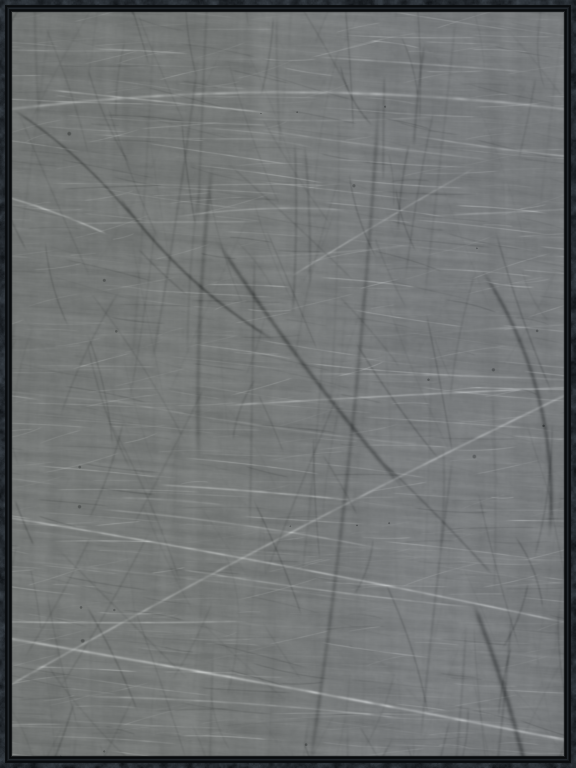
This texture is drawn by a Shadertoy shader. Its source:

```glsl
vec2 hash2(vec2 p) {
    vec3 q = fract(vec3(p.xyx) * vec3(0.1031, 0.1030, 0.0973));
    q += dot(q, q.yzx + 33.33);
    return fract((q.xx + q.yz) * q.zy);
}

float noise(vec2 p) {
    vec2 cell = floor(p), f = fract(p);
    f = f * f * (3.0 - 2.0 * f);
    float low = mix(hash2(cell).x, hash2(cell + vec2(1, 0)).x, f.x);
    float high = mix(hash2(cell + vec2(0, 1)).x, hash2(cell + vec2(1, 1)).x, f.x);
    return mix(low, high, f.y);
}

// Signed fractal noise, roughly -0.5 to 0.5
float fbm(vec2 p) {
    float sum = 0.0, gain = 0.5;
    for (int i = 0; i < 4; i++) {
        sum += gain * (noise(p) - 0.5);
        p = p * 2.03 + 17.1;
        gain *= 0.55;
    }
    return sum;
}

// Soft, tapered line from a to b, bowed sideways by bend
float stroke(vec2 p, vec2 a, vec2 b, float bend, float width) {
    vec2 axis = b - a;
    float len = length(axis);
    vec2 dir = axis / len;
    float t = dot(p - a, dir) / len;
    float side = dot(p - a, vec2(-dir.y, dir.x)) - bend * 4.0 * t * (1.0 - t);
    float taper = smoothstep(0.0, 0.12, t) * (1.0 - smoothstep(0.88, 1.0, t));
    return exp(-side * side / (width * width)) * taper;
}

// One random stroke per cell of a grid turned by angle
float scatter(vec2 p, float angle, vec2 cell, float wobble, float width, float seed) {
    vec2 dir = vec2(cos(angle), sin(angle));
    vec2 q = vec2(dot(p, dir), dot(p, vec2(-dir.y, dir.x)));
    vec2 home = floor(q / cell);
    float sum = 0.0;
    for (int y = -1; y <= 1; y++)
    for (int x = -1; x <= 1; x++) {
        vec2 id = home + vec2(x, y);
        vec2 place = hash2(id + seed), shape = hash2(id + seed + 71.7);
        vec2 centre = (id + place) * cell;
        vec2 reach = cell.x * mix(0.2, 0.75, shape.x) * vec2(1.0, (shape.y - 0.5) * wobble);
        float strength = pow(hash2(id + seed + 143.1).x, 2.5);
        float bend = (place.x - 0.5) * 0.25 * cell.y;
        sum += strength * stroke(q, centre - reach, centre + reach, bend, width);
    }
    return sum;
}

// Sparse round pits
float specks(vec2 p, float size) {
    vec2 id = floor(p / size);
    vec2 rnd = hash2(id + 311.0);
    float d = length(p - (id + 0.2 + 0.6 * rnd) * size);
    float radius = mix(0.002, 0.005, rnd.y);
    return step(0.9, hash2(id + 57.0).y) * (1.0 - smoothstep(0.3 * radius, radius, d));
}

float lightScratches(vec2 p) {
    float fine = 0.10 * scatter(p, -0.08, vec2(0.20, 0.022), 0.16, 0.0014, 11.0)
               + 0.13 * scatter(p, -0.03, vec2(0.45, 0.075), 0.22, 0.0019, 23.0)
               + 0.06 * scatter(p, 0.12, vec2(0.10, 0.026), 0.40, 0.0013, 37.0);
    float bold = 0.20 * stroke(p, vec2(-0.05, 0.236), vec2(1.05, 0.035), 0.004, 0.0026)
               + 0.14 * stroke(p, vec2(-0.05, 0.445), vec2(1.05, 0.238), 0.008, 0.0022)
               + 0.11 * stroke(p, vec2(-0.06, 0.100), vec2(1.06, 0.685), 0.012, 0.0025)
               + 0.14 * stroke(p, vec2(-0.05, 1.135), vec2(1.05, 1.135), 0.038, 0.0028)
               + 0.12 * stroke(p, vec2(0.37, 0.628), vec2(1.05, 0.663), 0.002, 0.0020)
               + 0.14 * stroke(p, vec2(0.27, 0.492), vec2(0.62, 0.464), 0.002, 0.0020)
               + 0.14 * stroke(p, vec2(-0.02, 1.000), vec2(0.19, 0.925), 0.005, 0.0022)
               + 0.08 * stroke(p, vec2(0.50, 0.850), vec2(0.83, 1.045), 0.002, 0.0022);
    return (fine + bold) * mix(0.45, 1.3, noise(p * vec2(55.0, 30.0)));
}

float darkScratches(vec2 p) {
    float fine = 0.055 * scatter(p, 1.52, vec2(0.45, 0.048), 0.20, 0.0030, 41.0)
               + 0.060 * scatter(p, -1.0, vec2(0.22, 0.080), 0.60, 0.0024, 53.0)
               + 0.050 * scatter(p, 1.25, vec2(0.25, 0.070), 0.45, 0.0026, 67.0)
               + 0.050 * scatter(p, -1.35, vec2(0.20, 0.060), 0.40, 0.0022, 83.0)
               + 0.045 * scatter(p, -0.12, vec2(0.12, 0.028), 0.35, 0.0016, 97.0);
    float bold = 0.12 * stroke(p, vec2(0.37, 0.925), vec2(0.71, 0.475), -0.010, 0.0042)
               + 0.06 * stroke(p, vec2(0.66, 0.535), vec2(0.86, 0.330), 0.003, 0.0028)
               + 0.09 * stroke(p, vec2(0.02, 1.145), vec2(0.235, 0.950), 0.012, 0.0028)
               + 0.11 * stroke(p, vec2(0.20, 1.000), vec2(0.48, 0.740), -0.020, 0.0032)
               + 0.12 * stroke(p, vec2(0.83, 0.875), vec2(0.953, 0.390), 0.045, 0.0042)
               + 0.13 * stroke(p, vec2(0.82, 0.290), vec2(0.915, -0.010), 0.006, 0.0048)
               + 0.07 * stroke(p, vec2(0.66, 1.200), vec2(0.53, -0.050), 0.015, 0.0042)
               + 0.07 * stroke(p, vec2(0.37, 1.060), vec2(0.345, 0.520), -0.010, 0.0045);
    return fine + bold;
}

// Mottled rim with a black groove around the panel
vec3 frame(vec2 p, float edge) {
    float mottle = clamp(0.45 + 1.3 * fbm(p * 70.0), 0.0, 1.0);
    vec3 rim = mix(vec3(0.07, 0.085, 0.10), vec3(0.24, 0.27, 0.30), mottle);
    vec3 groove = vec3(0.035, 0.045, 0.052);
    vec3 col = mix(rim, groove, smoothstep(0.0075, 0.0100, edge));
    float ridge = 1.0 - smoothstep(0.0005, 0.0025, abs(edge - 0.0145));
    return mix(col, vec3(0.13, 0.15, 0.17), ridge);
}

void mainImage(out vec4 fragColor, in vec2 fragCoord) {
    vec2 p = fragCoord / iResolution.x;
    float height = iResolution.y / iResolution.x;
    float pixel = 1.0 / iResolution.x;

    // Brushed metal
    float tone = 0.022 * smoothstep(0.0, 0.9, p.x) - 0.010;
    tone += 0.050 * fbm(p * 4.0);
    tone += 0.075 * fbm(vec2(p.x * 9.0 + p.y, p.y * 95.0 + p.x * 7.0));
    tone += 0.040 * fbm(vec2(p.x * 42.0, p.y * 2.5));
    tone += 0.025 * fbm(p * 110.0);

    // Wear
    tone += lightScratches(p) - darkScratches(p) - 0.13 * specks(p, 0.08);
    vec3 metal = vec3(0.463, 0.475, 0.470) + tone;
    metal.b += 0.012 * smoothstep(0.3, 0.8, p.x);

    vec2 inset = min(p, vec2(1.0, height) - p);
    float edge = min(inset.x, inset.y);
    float panel = smoothstep(0.0208 - pixel, 0.0208 + pixel, edge);
    fragColor = vec4(mix(frame(p, edge), metal, panel), 1.0);
}
```
